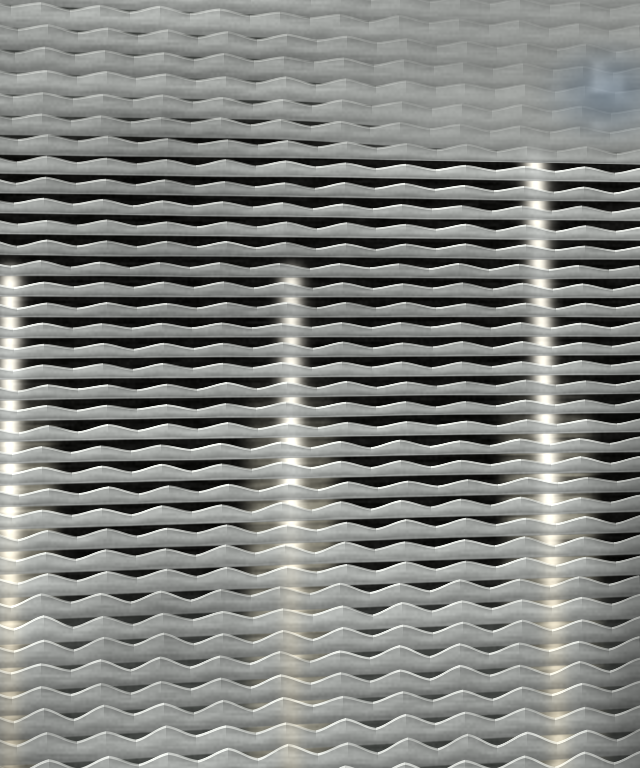
Give the GLSL for this texture, as a Shadertoy shader.

```glsl
// Stacked wavy metal cooling fins with dark gaps and glinting tubes behind them.

const float WAVES = 10.7;          // zigzag periods across the canvas
const float EDGE_WIDTH = 0.045;    // half width of a bright fin edge, in rows
const float GAP_OPEN = 0.42;       // widest gap, in rows
const float TUBE_CORE = 0.018;     // half width of a tube highlight
const float TUBE_BODY = 0.075;     // half width of a tube
const vec3 METAL = vec3(0.55, 0.56, 0.55);
const vec3 EDGE_LIGHT = vec3(0.87, 0.88, 0.86);
const vec3 GAP_DARK = vec3(0.055, 0.055, 0.05);
const vec3 GAP_HAZE = vec3(0.24, 0.25, 0.24);
const vec3 TUBE_METAL = vec3(0.50, 0.49, 0.44);
const vec3 GLINT = vec3(1.0, 0.98, 0.92);
const vec3 BRASS = vec3(0.12, 0.08, 0.01);
const vec3 BLUE_STAIN = vec3(0.36, 0.43, 0.50);

float hash(vec2 p) {
    vec3 q = fract(vec3(p.xyx) * 0.1031);
    q += dot(q, q.yzx + 33.33);
    return fract((q.x + q.y) * q.z);
}

float noise(vec2 p) {
    vec2 i = floor(p), f = fract(p);
    f = f * f * (3.0 - 2.0 * f);
    return mix(mix(hash(i), hash(i + vec2(1, 0)), f.x),
               mix(hash(i + vec2(0, 1)), hash(i + vec2(1, 1)), f.x), f.y);
}

// Row coordinate: about 35 fins, fanned out and packed closest mid height.
float rowCoord(vec2 uv) {
    float v = uv.y - uv.x * (0.05 - 0.085 * uv.y);
    return v * (30.0 + v * (12.5 - 7.33 * v));
}

// Height of one corner of the zigzag, alternating up and down.
float corner(float k, float row) {
    float side = mod(k, 2.0) < 0.5 ? 1.0 : -1.0;
    return side * (0.65 + 0.6 * hash(vec2(k + 7.0, row + 50.0)));
}

// Zigzag height in x, slope sign in y.
vec2 zigzag(float x, float row) {
    float t = x * WAVES * 2.0 + 0.35 + 0.3 * hash(vec2(row + 9.0, 3.0));
    float k = floor(t);
    float a = corner(k, row), b = corner(k + 1.0, row);
    return vec2(mix(a, b, smoothstep(-0.12, 1.12, fract(t))), sign(b - a));
}

// Tubes behind the fins: x = body, y = narrow highlight.
vec2 tubes(vec2 uv) {
    vec2 sum = vec2(0.0);
    for (int i = 0; i < 3; i++) {
        float n = float(i);
        float right = step(1.5, n);
        float x = 0.015 + 0.44 * n - 0.07 * right + right * 0.05 * (1.0 - uv.y);
        float top = mix(0.66, 0.82, right);
        float d = abs(uv.x - x);
        float seen = 1.0 - smoothstep(top - 0.03, top + 0.01, uv.y);
        float low = 1.0 - smoothstep(0.35, 0.54, uv.y);
        float body = 1.0 - smoothstep(TUBE_BODY * 0.6, TUBE_BODY * 1.2, d);
        float core = exp(-d * d / (TUBE_CORE * TUBE_CORE));
        sum += seen * vec2(body * low, core * mix(0.5, 1.0, smoothstep(0.1, 0.4, uv.y)));
    }
    return min(sum, 1.0);
}

void mainImage(out vec4 fragColor, in vec2 fragCoord) {
    vec2 uv = fragCoord / iResolution.xy;
    float p = rowCoord(uv);
    float px = 36.0 / iResolution.y;
    float base = floor(p);

    // Broad zones: blurred upper right plate, open middle, closed ends.
    float plate = smoothstep(0.4, 0.75, uv.x) * smoothstep(0.80, 0.825, uv.y + 0.02 * uv.x);
    float upper = smoothstep(0.70, 0.88, uv.y - 0.07 * uv.x);
    float open = smoothstep(0.10, 0.45, uv.y) * (1.0 - upper) * (1.0 - plate);
    float amp = mix(0.24, 0.14, smoothstep(0.15, 0.5, uv.y));
    float gap = mix(mix(0.07, -0.02, upper), GAP_OPEN, open) - 0.2 * plate;

    // What shows through the gaps.
    vec2 tube = tubes(uv);
    vec3 behind = mix(GAP_HAZE, GAP_DARK, smoothstep(0.0, 0.5, open));
    float streak = noise(vec2(uv.x * 9.0, p * 7.0));
    behind = mix(behind, TUBE_METAL * (0.6 + 0.7 * streak), tube.x * 0.85);
    behind = mix(behind, GLINT, tube.y * 0.9);

    // Fins from back to front, upper to lower.
    vec3 color = METAL;
    for (int j = 2; j >= -1; j--) {
        float row = base + float(j);
        vec2 wave = zigzag(uv.x, row);
        float edge = row + amp * wave.x;
        float bottom = row - 1.0 + gap + 0.05 * (noise(vec2(uv.x * 6.0, row * 3.7)) - 0.5);
        float t = clamp((p - bottom) / max(edge - bottom, 0.1), 0.0, 1.0);

        float shade = 0.82 + 0.30 * smoothstep(0.0, 0.65, t) - 0.10 * smoothstep(0.7, 1.0, t);
        shade += 0.12 * (hash(vec2(row + 20.0, 1.0)) - 0.5);
        shade += 0.08 * wave.y * smoothstep(0.45, 1.0, t);
        vec3 face = METAL * shade;
        face += 0.10 * (1.0 - smoothstep(0.0, 0.12, abs(t - 0.08))) * open;
        vec3 fin = mix(behind, face, smoothstep(-px, px, p - bottom));
        color = mix(color, fin, smoothstep(-px, px, edge - p) );

        float line = 1.0 - smoothstep(EDGE_WIDTH - px * 0.5, EDGE_WIDTH + px * 0.7, abs(p - edge));
        float wear = 0.55 + 0.2 * wave.y + 0.5 * noise(vec2(uv.x * 25.0, row * 5.3));
        color = mix(color, EDGE_LIGHT, clamp(line * wear, 0.0, 1.0) * mix(1.0, 0.5, upper) * (1.0 - 0.6 * plate));
    }

    // Uneven light, brushed grain, tube reflections and stains.
    color *= 0.90 + 0.22 * noise(uv * vec2(4.0, 5.0)) + 0.08 * smoothstep(0.75, 1.0, uv.y);
    color += 0.06 * (noise(vec2(uv.x * 30.0, uv.y * 300.0)) - 0.5);
    color += 0.035 * (noise(uv * vec2(220.0, 260.0)) - 0.5);
    color += 0.10 * tube.y + BRASS * tube.y * (1.0 - smoothstep(0.1, 0.4, uv.y));
    color = mix(color, METAL * 0.98, plate * 0.35);
    float stain = smoothstep(0.13, 0.0, length((uv - vec2(0.95, 0.88)) * vec2(1.0, 1.6)));
    color = mix(color, BLUE_STAIN + 0.4 * pow(noise(uv * vec2(30.0, 60.0)), 4.0), stain * 0.6);
    color *= 1.0 - 0.3 * smoothstep(0.88, 1.0, uv.x) * (1.0 - smoothstep(0.3, 0.75, uv.y));
    fragColor = vec4(clamp(color, 0.0, 1.0), 1.0);
}
```
